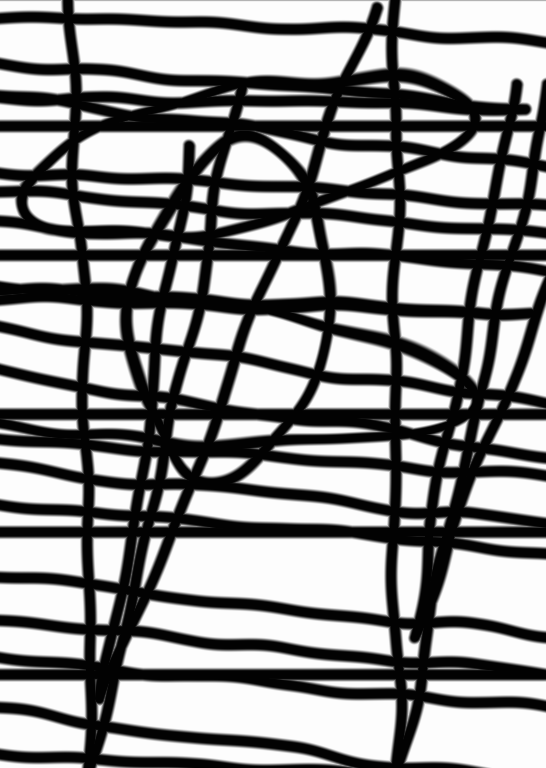
Give the GLSL for this pattern, as a Shadertoy shader.

```glsl
#define INK vec3(0.006)
#define PAPER vec3(0.994)
#define HALF_WIDTH 0.0074
#define SOFTNESS 0.0029
#define WOBBLE 0.013
#define ROWS 22.0
#define ROW_JITTER 0.8
#define MAX_DROP 0.13
#define FOLD_X 0.675
#define BUNDLE_Y 0.40

float hash(float n) {
    return fract(sin(n * 127.1 + 3.7) * 4375.85);
}

vec2 gradient(vec2 cell) {
    float angle = 6.2832 * hash(cell.x + 57.0 * cell.y);
    return vec2(cos(angle), sin(angle));
}

float gradientNoise(vec2 p) {
    vec2 i = floor(p), f = p - i;
    vec2 u = f * f * f * (f * (f * 6.0 - 15.0) + 10.0);
    vec2 e = vec2(1.0, 0.0);
    float low = mix(dot(gradient(i), f), dot(gradient(i + e), f - e), u.x);
    float high = mix(dot(gradient(i + e.yx), f - e.yx), dot(gradient(i + 1.0), f - 1.0), u.x);
    return mix(low, high, u.y);
}

float segmentDistance(vec2 p, vec2 a, vec2 b) {
    vec2 ab = b - a;
    return length(p - a - ab * clamp(dot(p - a, ab) / dot(ab, ab), 0.0, 1.0));
}

// Approximate distance to the outline of a tilted ellipse
float loopDistance(vec2 p, vec2 center, vec2 radii, float tilt) {
    float c = cos(tilt), s = sin(tilt);
    vec2 q = mat2(c, -s, s, c) * (p - center);
    float k = length(q / radii);
    return abs(k - 1.0) * k / max(length(q / (radii * radii)), 0.0001);
}

// Long flat strokes, some ruled straight, some folding back at the right
float flatStrokes(vec2 p) {
    float d = 1.0;
    for (float i = -1.0; i < ROWS; i++) {
        float y = 1.0 - (i + 0.5 + ROW_JITTER * (hash(i) - 0.5)) / ROWS;
        float offset = y - BUNDLE_Y;
        y -= 0.6 * offset * exp(-offset * offset / 0.003);

        float ruled = step(mod(i + 1.0, 4.0), 0.5);
        float folded = step(abs(mod(i, 7.0) - 1.0), 0.5) * (1.0 - ruled);
        float drop = (1.0 - ruled) * mix(0.03, MAX_DROP, hash(i + 40.0));
        float sway = (1.0 - ruled) * WOBBLE * gradientNoise(vec2(p.x * 8.0, i * 7.31 + 0.4));
        vec2 q = p + vec2(0.0, sway);

        vec2 end = vec2(mix(0.75, FOLD_X + 0.02 * hash(i + 9.0), folded), y - drop);
        d = min(d, segmentDistance(q, vec2(-0.05, y), end));
        if (folded > 0.5) {
            d = min(d, segmentDistance(q, vec2(-0.05, end.y + 0.02), end));
        }
    }
    return d;
}

// Tall narrow hairpins: one upright and one leaning arm from each foot
float steepStrokes(vec2 p) {
    float d = 1.0;
    for (float i = 0.0; i < 4.0; i++) {
        float side = floor(i / 2.0), inner = mod(i, 2.0);
        vec2 foot = vec2(0.115 + 0.4 * side + 0.02 * inner,
                         -0.01 + inner * (0.1 + 0.08 * side));
        vec2 upright = foot + vec2(0.13 * inner - 0.02 * (1.0 - side), 1.05 - 0.33 * inner);
        vec2 leaning = foot + vec2(0.2 + 0.15 * inner, 0.9);
        float sway = gradientNoise(vec2(p.y * 6.0, i * 5.37 + 0.3));
        vec2 q = p + vec2(1.6 * WOBBLE * sway, 0.0);
        d = min(d, segmentDistance(q, foot, upright));
        d = min(d, segmentDistance(q, foot, leaning));
    }
    return d;
}

// Large round scribbles
float loopStrokes(vec2 p) {
    vec2 sway = vec2(gradientNoise(p * 6.0), gradientNoise(p * 6.0 + 19.3));
    vec2 q = p + 2.0 * WOBBLE * sway;
    float d = loopDistance(q, vec2(0.32, 0.80), vec2(0.30, 0.085), 0.2);
    d = min(d, loopDistance(q, vec2(0.305, 0.60), vec2(0.13, 0.22), -0.12));
    return min(d, loopDistance(q, vec2(0.10, 0.53), vec2(0.52, 0.095), -0.1));
}

void mainImage(out vec4 fragColor, in vec2 fragCoord) {
    vec2 p = fragCoord / iResolution.y;
    float d = min(flatStrokes(p), min(steepStrokes(p), loopStrokes(p)));
    float paper = smoothstep(HALF_WIDTH - SOFTNESS, HALF_WIDTH + SOFTNESS, d);
    fragColor = vec4(mix(INK, PAPER, paper), 1.0);
}
```
